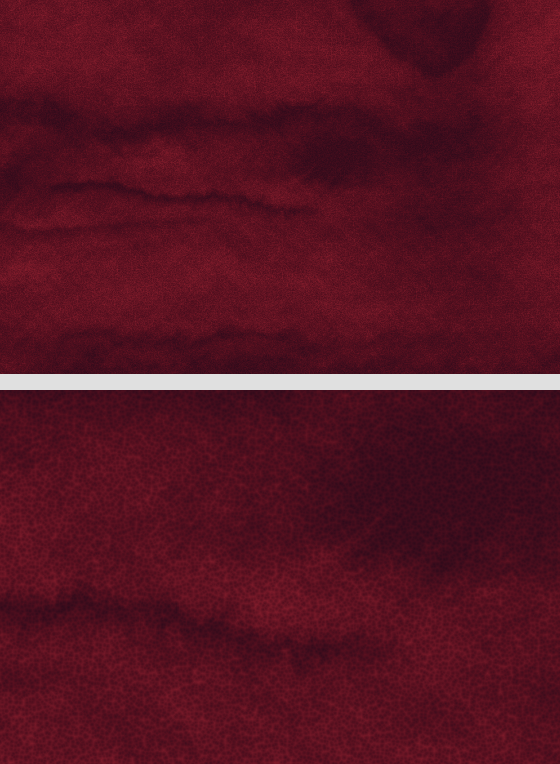
Top, the full canvas; bottom, a detail of the centre.
Write a Shadertoy shader that draws this texture.

```glsl
const vec3 SHADOW = vec3(0.225, 0.045, 0.108);
const vec3 WINE = vec3(0.335, 0.060, 0.120);
const vec3 GLOW = vec3(0.450, 0.093, 0.152);

// Pools of pigment: centre, radius
const vec4 DARK_POOLS[10] = vec4[10](
    vec4(0.04, 0.69, 0.22, 0.05), vec4(0.87, 0.57, 0.12, 0.045),
    vec4(1.17, 0.48, 0.24, 0.16), vec4(0.75, 0.69, 0.20, 0.025),
    vec4(0.03, 0.53, 0.09, 0.06), vec4(0.75, 0.00, 1.20, 0.05),
    vec4(0.60, 0.09, 0.50, 0.022), vec4(1.19, 0.93, 0.15, 0.11),
    vec4(1.12, 0.65, 0.32, 0.06), vec4(0.40, 0.65, 0.24, 0.045));

const vec4 LIGHT_POOLS[10] = vec4[10](
    vec4(0.12, 0.90, 0.30, 0.14), vec4(0.78, 0.83, 0.28, 0.13),
    vec4(0.42, 0.58, 0.14, 0.035), vec4(0.10, 0.41, 0.16, 0.03),
    vec4(0.00, 0.59, 0.06, 0.03), vec4(0.05, 0.25, 0.10, 0.03),
    vec4(0.55, 0.24, 0.55, 0.13), vec4(1.45, 0.60, 0.12, 0.40),
    vec4(0.85, 0.47, 0.30, 0.06), vec4(1.45, 0.90, 0.15, 0.10));

vec2 hash2(vec2 cell) {
    vec2 q = vec2(dot(cell, vec2(127.1, 311.7)), dot(cell, vec2(269.5, 183.3)));
    return fract(sin(q) * 43758.5);
}

// Distance to the nearest scattered point
float cellular(vec2 p) {
    vec2 cell = floor(p), f = p - cell;
    float nearest = 4.0;
    for (int y = -1; y <= 1; y++)
        for (int x = -1; x <= 1; x++) {
            vec2 offset = vec2(x, y);
            vec2 d = offset + hash2(cell + offset) - f;
            nearest = min(nearest, dot(d, d));
        }
    return sqrt(nearest);
}

// Warped, rotated sine octaves, roughly -1 to 1
float layeredSines(vec2 p) {
    const mat2 turn = mat2(0.8, 0.6, -0.6, 0.8);
    float sum = 0.0, amp = 0.5;
    for (int i = 0; i < 6; i++) {
        p += 0.7 * sin(1.1 * p.yx + 1.7 * float(i));
        sum += amp * sin(p.x) * sin(p.y);
        p = turn * p * 1.9 + 2.3;
        amp *= 0.65;
    }
    return sum;
}

float pool(vec2 p, vec4 shape) {
    vec2 d = (p - shape.xy) / shape.zw;
    return exp(-dot(d, d));
}

// Dried edge with its own softness on each side
float tideLine(float d, float above, float below) {
    float r = d / (d > 0.0 ? above : below);
    return exp(-abs(r) * sqrt(abs(r)));
}

float span(float x, float start, float end, float fade) {
    return smoothstep(start - fade, start + fade, x)
         * (1.0 - smoothstep(end - fade, end + fade, x));
}

float longRidge(vec2 p, float feather) {
    float curve = 0.512 - 0.1 * (p.x - 0.12) + 0.009 * sin(19.0 * p.x - 3.56);
    float growth = smoothstep(0.1, 0.8, p.x);
    float d = p.y - curve + feather * mix(0.3, 0.9, growth);
    return tideLine(d, mix(0.006, 0.014, growth), mix(0.016, 0.022, growth))
         * span(p.x, 0.13, 0.85, 0.05);
}

float shortRidge(vec2 p, float feather) {
    float curve = 0.37 + 0.09 * p.x + 0.03 * exp(-p.x * p.x / 0.003);
    return tideLine(p.y - curve + 0.4 * feather, 0.008, 0.02)
         * (1.0 - smoothstep(0.05, 0.8, p.x));
}

float bowlStain(vec2 p) {
    float x = p.x - 1.17;
    float bend = x > 0.0 ? 8.8 : 4.0;
    float d = (p.y - 0.81 - bend * x * x) / sqrt(1.0 + 4.0 * bend * bend * x * x);
    return tideLine(d, 0.040, 0.015) * span(p.x, 0.93, 1.36, 0.04);
}

void mainImage(out vec4 fragColor, in vec2 fragCoord) {
    vec2 p = fragCoord / iResolution.y;

    // Ragged flow of the wet paint
    vec2 wander = vec2(layeredSines(p * 15.0), layeredSines(p * 15.0 + 7.0));
    vec2 q = p + 0.045 * wander;
    float feather = 0.015 * layeredSines(p * vec2(95.0, 28.0));

    // Broad washes
    float tone = 0.52;
    for (int i = 0; i < 10; i++)
        tone += 0.32 * pool(q, LIGHT_POOLS[i]) - 0.41 * pool(q, DARK_POOLS[i]);
    tone += 0.14 * layeredSines(p * 9.0 + 3.0);
    tone += 0.13 * layeredSines(p * vec2(6.0, 38.0) + 1.0);

    // Mottled granulation
    tone += 0.12 * layeredSines(p * 45.0);
    tone += 0.10 * layeredSines(p * 120.0 + 5.0);

    // Tide lines
    vec2 edge = p + 0.018 * wander;
    tone -= 0.58 * longRidge(p + 0.004 * wander, feather);
    tone -= 0.36 * shortRidge(p, feather);
    tone -= 0.40 * bowlStain(edge + vec2(0.0, feather));

    // Paper grain, fading in the deepest pigment
    float grain = 0.62 * (cellular(p * 290.0) - 0.46)
                + 0.34 * (cellular(p * 150.0 + 9.0) - 0.46);
    tone = max(tone, 0.04) + grain * mix(0.65, 1.1, clamp(tone, 0.0, 1.0));

    vec3 color = tone < 0.5 ? mix(SHADOW, WINE, 2.0 * tone)
                            : mix(WINE, GLOW, 2.0 * min(tone, 1.3) - 1.0);
    fragColor = vec4(color, 1.0);
}
```
